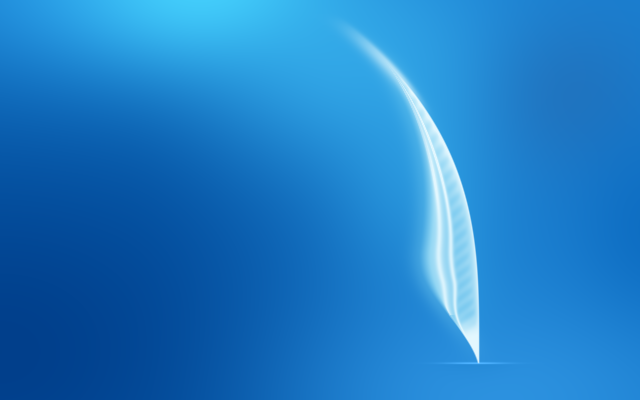
A WebGL 2 fragment shader for this background:

```glsl
#version 300 es
precision highp float;
// A translucent white feather standing on a faint horizon over a blue field.
// The field is layered from soft elliptical glows; the feather lies between
// a cubic outer edge and a width profile, with folds drawn across its width.

#define TIP_Y 0.092
#define TOP_Y 0.86
#define BEND 0.63
#define SPREAD 0.26
#define HALO 0.28
#define FOLD_LIGHT 0.65
#define VEIN_COUNT 34.0

uniform vec2 u_resolution;
out vec4 outColor;

const vec3 DEEP = vec3(0.0, 0.235, 0.53);
const vec3 CYAN = vec3(0.27, 0.82, 0.99);
const vec3 SKY = vec3(0.20, 0.66, 0.91);
const vec3 ICE = vec3(0.48, 0.82, 0.95);
const vec3 WHITE = vec3(0.91, 0.98, 1.0);

float bell(float x) { return exp(-x * x); }

float glow(vec2 p, vec2 center, vec2 radius) {
  vec2 q = (p - center) / radius;
  return exp(-dot(q, q));
}

vec3 background(vec2 p) {
  vec3 left = vec3(0.02, 0.34, 0.66);
  vec3 right = vec3(0.10, 0.49, 0.81);
  vec3 c = mix(left, right, smoothstep(0.3, 1.2, p.x));
  // Dark lower left corner
  c = mix(c, DEEP, 0.9 * glow(p, vec2(0.0, 0.12), vec2(0.55, 0.42)));
  // Broad light along the top, then its cyan core
  c = mix(c, vec3(0.14, 0.58, 0.89), glow(p, vec2(0.3, 1.05), vec2(0.75, 0.3)));
  c = mix(c, SKY, 0.85 * glow(p, vec2(0.88, 0.84), vec2(0.36, 0.26)));
  c = mix(c, SKY, 0.5 * glow(p, vec2(1.03, 0.58), vec2(0.18, 0.28)));
  c = mix(c, CYAN, 0.95 * glow(p, vec2(0.5, 1.04), vec2(0.32, 0.19)));
  // Shaded right side and light under the feather
  c = mix(c, vec3(0.13, 0.44, 0.73), 0.75 * glow(p, vec2(1.43, 0.76), vec2(0.2, 0.2)));
  c = mix(c, vec3(0.03, 0.40, 0.74), 0.7 * glow(p, vec2(1.64, 0.4), vec2(0.2, 0.28)));
  return mix(c, vec3(0.19, 0.59, 0.89), 0.8 * glow(p, vec2(1.25, 0.0), vec2(0.45, 0.24)));
}

vec3 feather(vec3 c, vec2 p, float px) {
  float t = p.y - 0.13;
  float inset = 1.198 - BEND * t * t * t - p.x;
  float slope = 3.0 * BEND * t * t;
  float d = inset / sqrt(1.0 + slope * slope);
  float width = max(SPREAD * (TOP_Y - p.y) * smoothstep(0.07, 0.38, p.y), 0.001);
  float u = inset / width;
  float span = smoothstep(TIP_Y - 0.04, 0.3, p.y);

  // Halo around the blade
  float fade = 1.0 - smoothstep(0.72, 1.0, p.y);
  c = mix(c, SKY, HALO * span * fade * exp(-abs(d) / 0.07));
  c = mix(c, ICE, 0.4 * span * fade * bell((inset - width) / 0.035));

  // Blurred wisp trailing off the upper end
  float wisp = smoothstep(0.7, 0.82, p.y) * (1.0 - smoothstep(0.83, 0.97, p.y));
  float blur = mix(0.009, 0.022, step(0.0, d));
  c = mix(c, WHITE, 0.65 * wisp * bell(d / blur));

  // Blade: crisp outside, soft inside
  float soft = mix(0.003, 0.016, smoothstep(0.18, 0.33, p.y));
  float blade = smoothstep(-px, px, d) * smoothstep(-soft, soft, width - inset);
  blade *= smoothstep(TIP_Y - px, TIP_Y + px, p.y);
  blade *= 1.0 - smoothstep(0.76, TOP_Y, p.y);

  // Two folds, each bright on its line and fading to one side
  float high = smoothstep(0.4, 0.75, p.y);
  float foldA = 0.49 + 0.2 * high + 0.4 * (1.0 - smoothstep(0.16, 0.3, p.y));
  float foldB = foldA + 0.24;
  float light = 0.28 + 0.3 * high;
  light += FOLD_LIGHT * bell((u - foldA) / 0.055);
  light += 0.55 * FOLD_LIGHT * bell((u - foldB) / 0.06);
  light += 0.3 * smoothstep(foldA, foldA + 0.2, u) * (1.0 - smoothstep(foldB, 1.0, u));
  light += 0.75 * exp(-max(u, 0.0) / mix(0.1, 0.3, high));
  // Fine veins on the main panel
  float panel = smoothstep(0.08, 0.2, u) * (1.0 - smoothstep(foldA - 0.15, foldA, u));
  light += 0.07 * panel * sin(6.2832 * VEIN_COUNT * (p.y + 0.7 * inset));
  // Solid white tip
  light = mix(1.0, light, smoothstep(0.16, 0.23, p.y + 0.25 * inset));
  vec3 ink = mix(ICE, WHITE, clamp(light, 0.0, 1.0));
  return mix(c, ink, blade * mix(0.75, 0.97, clamp(light, 0.0, 1.0)));
}

void main() {
  vec2 p = gl_FragCoord.xy / u_resolution * vec2(1.6, 1.0);
  float px = 1.0 / u_resolution.y;
  vec3 c = background(p);
  // Thin horizon under the tip, with a faint shade below it
  float reach = bell((p.x - 1.19) / 0.075);
  float below = TIP_Y - p.y;
  c += 0.16 * reach * bell(below / max(0.0022, px));
  c -= 0.03 * reach * smoothstep(0.0, 0.004, below) * exp(-max(below, 0.0) / 0.02);
  c = feather(c, p, px);
  outColor = vec4(clamp(c, 0.0, 1.0), 1.0);
}
```
